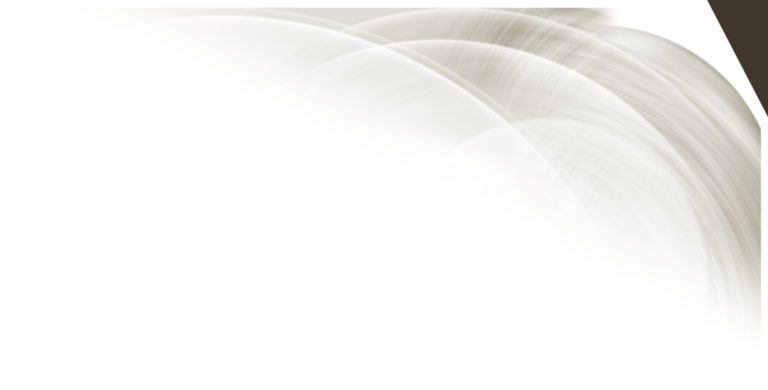
This background is drawn by a Shadertoy shader. Its source:

```glsl
// Pale, silky arcs sweeping over a white page, with a dark corner wedge.
// Circles give the veils and bright crests; gradient noise stretched along
// circles gives the fine strands. All tones add up to one warm ink amount.

vec2 hash2(vec2 p) {
    p = vec2(dot(p, vec2(127.1, 311.7)), dot(p, vec2(269.5, 183.3)));
    return fract(sin(p) * 43758.5) * 2.0 - 1.0;
}

float gradientNoise(vec2 p) {
    vec2 i = floor(p), f = fract(p), u = f * f * (3.0 - 2.0 * f);
    float a = dot(hash2(i), f);
    float b = dot(hash2(i + vec2(1, 0)), f - vec2(1, 0));
    float c = dot(hash2(i + vec2(0, 1)), f - vec2(0, 1));
    float d = dot(hash2(i + vec2(1, 1)), f - vec2(1, 1));
    return mix(mix(a, b, u.x), mix(c, d, u.x), u.y);
}

// Depth inside a circle, positive toward its centre
float depth(vec2 p, vec2 centre, float radius) {
    return radius - length(p - centre);
}

// Sharp on the outer side, trailing off inward
float crest(float d, float width) {
    return smoothstep(-0.006, 0.004, d) * exp(-max(d, 0.0) / width);
}

float glow(vec2 p, vec2 centre, vec2 size) {
    vec2 q = (p - centre) / size;
    return exp(-dot(q, q));
}

// Strands running round a centre, in several finenesses
float strands(vec2 p, vec2 centre) {
    vec2 q = p - centre;
    float r = length(q), angle = atan(q.y, q.x), sum = 0.0;
    for (int i = 0; i < 4; i++) {
        float k = float(i);
        float frequency = 16.0 * exp2(k);
        sum += gradientNoise(vec2((r + 0.03 * k * angle) * frequency, angle * 1.6 + 7.0 * k)) / (1.0 + 0.35 * k);
    }
    return sum;
}

void mainImage(out vec4 fragColor, in vec2 fragCoord) {
    vec2 p = fragCoord / iResolution.xy * vec2(1.969, 1.0);
    float px = 1.0 / iResolution.y;

    // Main sweeps, from the long left one to the outer right one
    float longArc = depth(p, vec2(0.564, -0.169), 1.128);
    float midArc = depth(p, vec2(1.128, 0.115), 0.782);
    float topArc = depth(p, vec2(1.179, 0.133), 0.846);
    float innerArc = depth(p, vec2(1.405, 0.287), 0.41);
    float faintArc = depth(p, vec2(1.0, 0.215), 0.46);
    float outerArc = depth(vec2(p.x, max(p.y, 0.474)), vec2(1.533, 0.474), 0.4615);

    // Veils of flat tone
    float ink = mix(0.135, 0.1, smoothstep(-0.004, 0.004, longArc));
    float underTop = smoothstep(-0.004, 0.004, topArc);
    float underMid = smoothstep(-0.004, 0.004, midArc);
    ink += 0.03 * underTop * (1.0 - underMid);
    ink += 0.08 * glow(p, vec2(1.25, 0.83), vec2(0.13, 0.09));
    ink += 0.13 * glow(p, vec2(1.33, 0.925), vec2(0.13, 0.05));
    ink += 0.16 * glow(p, vec2(1.45, 0.98), vec2(0.05, 0.018));
    ink += 0.09 * glow(p, vec2(1.95, 0.5), vec2(0.12, 0.2));
    ink *= 1.0 - 0.4 * smoothstep(-0.004, 0.012, innerArc);
    ink *= 1.0 - 0.5 * smoothstep(-0.01, 0.03, faintArc);

    // Strands along the right sweep, and a fan crossing the top
    float sweepZone = smoothstep(1.25, 1.65, p.x) * smoothstep(0.06, -0.04, innerArc);
    ink += 0.13 * sweepZone * strands(p, vec2(1.21, 0.17));
    ink += 0.07 * sweepZone * strands(p, vec2(1.36, 0.25));
    float fanZone = glow(p, vec2(1.37, 0.9), vec2(0.17, 0.12));
    ink += 0.2 * fanZone * strands(p, vec2(1.64, 0.55));
    ink += 0.03 * underTop * strands(p, vec2(1.179, 0.133));
    ink += 0.06 * glow(p, vec2(1.47, 0.56), vec2(0.12, 0.1)) * strands(p, vec2(1.9, 0.2));

    // Dark outer rim
    ink += 0.2 * crest(outerArc, 0.02) * smoothstep(1.58, 1.76, p.x);
    ink = max(ink, 0.0);

    // Bright crests, fading toward their ends
    float longFade = smoothstep(0.35, 0.55, p.x) * smoothstep(1.56, 1.2, p.x);
    ink *= 1.0 - longFade * (0.6 * crest(longArc, 0.012) + 0.35 * crest(longArc, 0.05));
    ink *= 1.0 - 0.5 * longFade * crest(longArc + 0.022, 0.006);
    float midFade = smoothstep(0.74, 1.0, p.x) * smoothstep(1.88, 1.55, p.x);
    float midWidth = 0.012 + 0.05 * smoothstep(1.15, 1.45, p.x);
    ink *= 1.0 - 0.85 * midFade * crest(midArc, midWidth);
    float topFade = smoothstep(0.76, 0.95, p.x) * smoothstep(1.98, 1.7, p.x);
    ink *= 1.0 - 0.75 * topFade * crest(topArc, 0.018);
    ink *= 1.0 - 0.6 * glow(p, vec2(1.6, 0.885), vec2(0.12, 0.04)) * smoothstep(0.0, -0.02, topArc);
    ink *= 1.0 - 0.3 * crest(innerArc, 0.015);

    // Dissolve toward the lower left, then trim at the outer rim and margins
    float gap = (p.x - 0.205) * 0.503 - (0.98 - p.y);
    ink *= smoothstep(-0.03, 0.31, gap);
    ink *= mix(1.0, smoothstep(-0.004, 0.004, outerArc), smoothstep(1.52, 1.6, p.x));
    ink *= smoothstep(px, -px, p.y - 0.98) * smoothstep(px, -px, p.x - 1.951);

    vec3 color = 1.0 - ink * vec3(0.93, 1.0, 1.2);

    // Corner wedge
    float wedge = dot(p - vec2(1.813, 1.0), vec2(0.887, 0.461));
    color = mix(color, vec3(0.25, 0.215, 0.165), smoothstep(-px, px, wedge));
    fragColor = vec4(color, 1.0);
}
```
